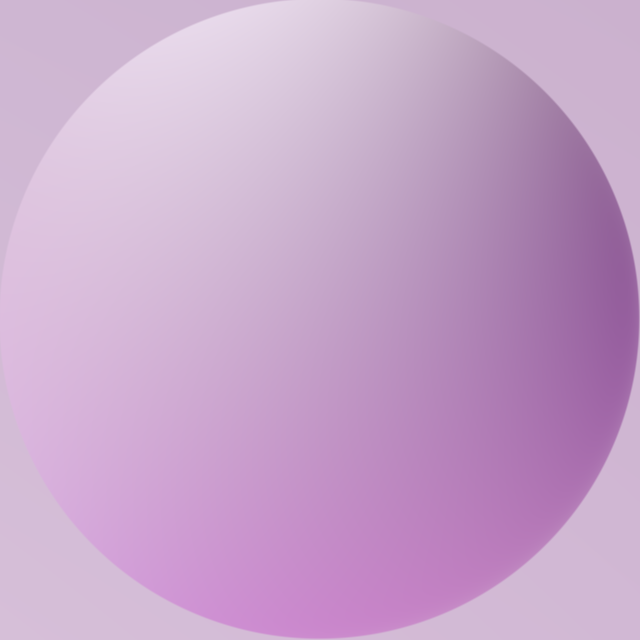
This background is drawn by a Shadertoy shader. Its source:

```glsl
const vec2 SPHERE_CENTER = vec2(0.499, 0.502);
const float SPHERE_RADIUS = 0.5;
const float SAMPLE_SPACING = 0.35;

vec3 rgb(float r, float g, float b) {
    return vec3(r, g, b) / 255.0;
}

// Quadratic curve through colours placed at t = -1, 0 and 1
vec3 quadratic(vec3 low, vec3 middle, vec3 high, float t) {
    vec3 slope = 0.5 * (high - low);
    vec3 curvature = 0.5 * (high + low) - middle;
    return middle + t * (slope + t * curvature);
}

// Bilinear wash between four corner colours
vec3 backdrop(vec2 uv) {
    vec3 bottom = mix(rgb(214.0, 191.0, 216.0), rgb(209.0, 184.0, 212.0), uv.x);
    vec3 top = mix(rgb(206.0, 182.0, 210.0), rgb(203.0, 177.0, 206.0), uv.x);
    return mix(bottom, top, uv.y);
}

// Pale light from the upper left, violet shade on the right, pink bounce below
vec3 sphereShade(vec2 q) {
    vec3 bottom = quadratic(rgb(212.0, 165.0, 217.0), rgb(197.0, 140.0, 200.0),
                            rgb(182.0, 120.0, 184.0), q.x);
    vec3 middle = quadratic(rgb(216.0, 186.0, 218.0), rgb(196.0, 162.0, 200.0),
                            rgb(163.0, 115.0, 170.0), q.x);
    vec3 top = quadratic(rgb(227.0, 208.0, 229.0), rgb(212.0, 193.0, 215.0),
                         rgb(165.0, 132.0, 168.0), q.x);
    return quadratic(bottom, middle, top, q.y);
}

// Thin light along the lower right edge
float rimGlow(vec2 offset, float signedDistance, float width) {
    float facing = smoothstep(0.1, 0.9, dot(normalize(offset + 1e-5), vec2(0.85, -0.53)));
    return facing * exp(min(signedDistance, 0.0) / width);
}

void mainImage(out vec4 fragColor, in vec2 fragCoord) {
    float canvas = min(iResolution.x, iResolution.y);
    vec2 uv = (fragCoord - 0.5 * iResolution.xy) / canvas + 0.5;
    vec2 offset = uv - SPHERE_CENTER;
    float signedDistance = length(offset) - SPHERE_RADIUS;

    // Sphere surface
    vec3 background = backdrop(clamp(uv, 0.0, 1.0));
    vec3 sphere = sphereShade(clamp(offset / SAMPLE_SPACING, -1.45, 1.45));
    sphere = mix(sphere, background, 0.22 * rimGlow(offset, signedDistance, 0.012));

    // Smooth silhouette
    float edge = max(0.002, 1.0 / canvas);
    float coverage = 1.0 - smoothstep(-edge, edge, signedDistance);
    fragColor = vec4(mix(background, sphere, coverage), 1.0);
}
```
